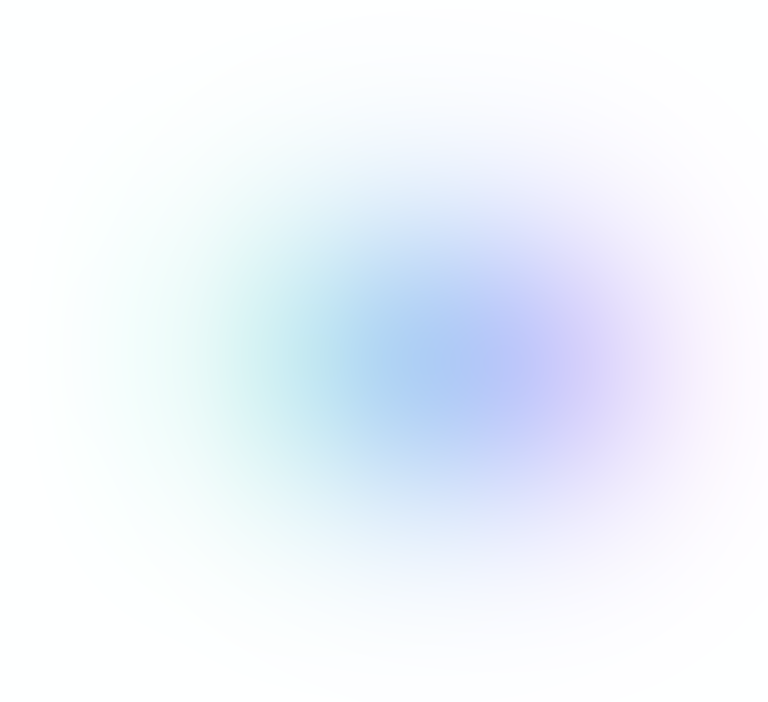
A WebGL 2 fragment shader for this background:

```glsl
#version 300 es
precision highp float;
// Soft aurora glow on white, running from mint through sky blue to lilac.

uniform vec2 u_resolution;
out vec4 fragColor;

const vec3 PAPER = vec3(0.998, 1.0, 1.0);
const float CENTER_LEFT = 0.505;   // height of the glow axis at the left edge
const float CENTER_RIGHT = 0.470;  // and at the right edge
const float SPREAD_LEFT = 0.174;   // vertical softness at the left edge
const float SPREAD_RIGHT = 0.158;  // and at the right edge

// Glow colours along the axis, evenly spaced from left to right
const int STOPS = 13;
const vec3 AXIS[STOPS] = vec3[STOPS](
    vec3(0.998, 1.000, 1.000), vec3(0.985, 0.998, 0.997),
    vec3(0.955, 0.995, 0.990), vec3(0.915, 0.980, 0.975),
    vec3(0.835, 0.950, 0.955), vec3(0.755, 0.900, 0.950),
    vec3(0.695, 0.835, 0.955), vec3(0.685, 0.795, 0.965),
    vec3(0.735, 0.780, 0.980), vec3(0.825, 0.810, 0.985),
    vec3(0.910, 0.880, 0.990), vec3(0.972, 0.948, 0.995),
    vec3(0.995, 0.985, 1.000));

vec3 stopColor(int i) {
    return AXIS[clamp(i, 0, STOPS - 1)];
}

// Catmull-Rom curve through the colour stops
vec3 axisColor(float x) {
    float position = clamp(x, 0.0, 1.0) * float(STOPS - 1);
    int i = int(floor(position));
    float t = fract(position);
    vec3 a = stopColor(i - 1);
    vec3 b = stopColor(i);
    vec3 c = stopColor(i + 1);
    vec3 d = stopColor(i + 2);
    vec3 cubic = 3.0 * (b - c) + d - a;
    vec3 square = 2.0 * a - 5.0 * b + 4.0 * c - d;
    return b + 0.5 * t * (c - a + t * (square + t * cubic));
}

// Gaussian fade away from the slightly tilted axis
float verticalFade(vec2 uv) {
    float center = mix(CENTER_LEFT, CENTER_RIGHT, uv.x);
    float spread = mix(SPREAD_LEFT, SPREAD_RIGHT, uv.x);
    float d = (uv.y - center) / spread;
    return exp(-0.5 * d * d);
}

void main() {
    vec2 uv = gl_FragCoord.xy / u_resolution;
    vec3 color = mix(PAPER, axisColor(uv.x), verticalFade(uv));
    fragColor = vec4(clamp(color, 0.0, 1.0), 1.0);
}
```
